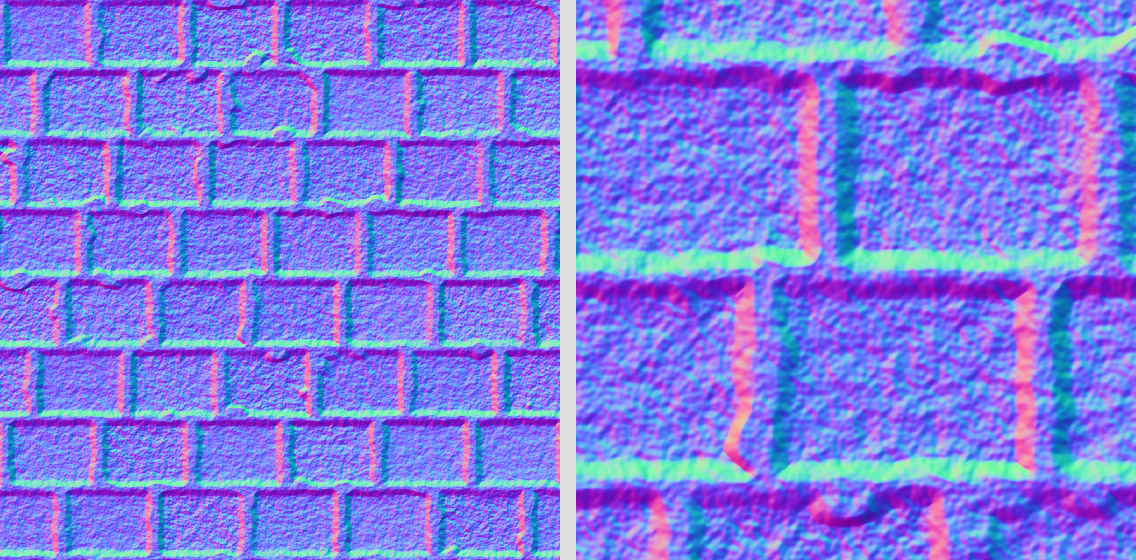
Left: the whole. Right: its middle third, enlarged.
A WebGL 2 fragment shader for this texture map:

```glsl
#version 300 es
precision highp float;

uniform vec2 u_resolution;
out vec4 fragColor;

vec2 hash2(vec2 p) {
    vec2 k = vec2(dot(p, vec2(127.1, 311.7)), dot(p, vec2(269.5, 183.3)));
    return fract(sin(k) * 43758.5);
}

float cornerSlope(vec2 cell, vec2 offset, float cells) {
    return dot(hash2(mod(cell, cells)) * 2.0 - 1.0, offset);
}

// Gradient noise that wraps over the unit square
float noise(vec2 uv, float cells) {
    vec2 p = uv * cells;
    vec2 i = floor(p), f = p - i;
    vec2 w = f * f * f * (f * (f * 6.0 - 15.0) + 10.0);
    vec2 e = vec2(1.0, 0.0);
    float low = mix(cornerSlope(i, f, cells), cornerSlope(i + e, f - e, cells), w.x);
    float high = mix(cornerSlope(i + e.yx, f - e.yx, cells), cornerSlope(i + 1.0, f - 1.0, cells), w.x);
    return mix(low, high, w.y);
}

float roundedBox(vec2 p, vec2 halfSize, float radius) {
    vec2 q = abs(p) - halfSize + radius;
    return length(max(q, 0.0)) + min(max(q.x, q.y), 0.0) - radius;
}

// Horizontal stagger of each course, bottom to top
const float stagger[8] = float[8](0.66, 0.06, 0.365, 0.67, 0.90, 0.21, 0.43, 0.01);

float wallHeight(vec2 uv) {
    // Uneven brick outlines
    vec2 p = uv - vec2(0.0, 0.003);
    p += 0.005 * vec2(noise(uv, 28.0), noise(uv + 0.37, 28.0));
    p += 0.0025 * vec2(noise(uv + 0.19, 110.0), noise(uv + 0.71, 110.0));

    // Six bricks across, eight courses up
    vec2 grid = p * vec2(6.0, 8.0);
    float row = mod(floor(grid.y), 8.0);
    grid.x -= stagger[int(row)];
    vec2 id = vec2(mod(floor(grid.x), 6.0), row);
    vec2 local = (fract(grid) - 0.5) / vec2(6.0, 8.0);
    vec2 rnd = hash2(id + 17.0);
    vec2 lean = hash2(id + 53.0) - 0.5;

    // Rounded brick with chipped edges
    float depth = -roundedBox(local, vec2(0.0790, 0.0612), 0.006 + 0.012 * rnd.x);
    depth -= 0.022 * rnd.y * smoothstep(0.12, 0.5, noise(uv + 0.53, 22.0));
    float face = smoothstep(0.0, 0.014, depth);
    float height = 0.0165 * face + 0.004 * smoothstep(0.0, 0.034, depth);
    height += face * 0.14 * dot(lean, local);

    // Stone grain, rougher on some bricks
    float grain = 0.25 * noise(uv, 56.0) / 56.0
                + 0.38 * noise(uv + 0.29, 120.0) / 120.0
                + 0.42 * noise(uv + 0.83, 236.0) / 236.0;
    return height + grain * mix(0.9, 0.8 + 0.5 * rnd.y, face);
}

void main() {
    vec2 uv = gl_FragCoord.xy / u_resolution;

    // Surface slope by central differences
    vec2 e = vec2(0.0008, 0.0);
    vec2 slope = vec2(wallHeight(uv + e) - wallHeight(uv - e),
                      wallHeight(uv + e.yx) - wallHeight(uv - e.yx)) / (2.0 * e.x);

    // Normal packed into colour, green pointing down
    vec3 normal = normalize(vec3(-slope.x, slope.y - 0.05, 1.0));
    fragColor = vec4(normal * 0.5 + 0.5, 1.0);
}
```
